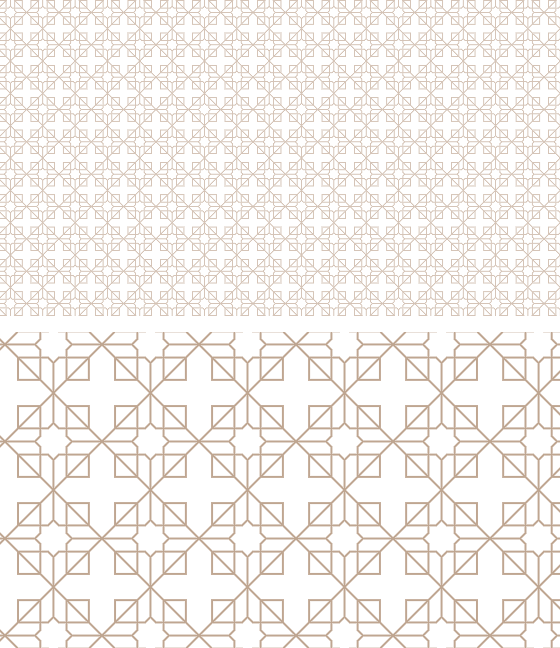
Top, the full canvas; bottom, a detail of the centre.
Write a Shadertoy shader that draws this pattern.

```glsl
// Tan line lattice of eight-pointed stars, split squares and white crosses.

// Box-filtered coverage of a stroke at distance d from its centre line.
float strokeCoverage(float d, float halfWidth, float pixel) {
    float overlap = min(d + 0.5 * pixel, halfWidth) - max(d - 0.5 * pixel, -halfWidth);
    return clamp(overlap / pixel, 0.0, 1.0);
}

// Distance to the nearest line of one cell, star at its centre.
float latticeDistance(vec2 p) {
    // Fold the cell into one octant.
    vec2 q = abs(fract(p + 0.5) - 0.5);
    q = vec2(max(q.x, q.y), min(q.x, q.y));

    const float starHalf = 0.135;
    float tip = starHalf * sqrt(2.0);
    float slant = (q.x + q.y) * sqrt(0.5);

    // Star: outline of two crossed squares.
    float star = abs(min(q.x - starHalf, slant - starHalf));

    // Small square touching the star's diagonal point.
    vec2 m = abs(q - 0.25);
    float square = abs(max(m.x, m.y) - (0.25 - starHalf));

    // Long diagonal between the nodes on the cell edges.
    float diagonal = abs(slant - 0.5 * sqrt(0.5));

    // Spoke from the star's axis point out to the node.
    float spoke = length(vec2(max(tip - q.x, 0.0), q.y));

    return min(min(star, square), min(diagonal, spoke));
}

void mainImage(out vec4 fragColor, in vec2 fragCoord) {
    const float cellsDown = 9.77;
    float pixel = cellsDown / iResolution.y;
    vec2 p = (fragCoord - 0.5 * iResolution.xy) * pixel + vec2(0.335, 0.5);

    float ink = strokeCoverage(latticeDistance(p), 0.0102, pixel);
    vec3 color = mix(vec3(1.0), vec3(0.75, 0.65, 0.57), ink);
    fragColor = vec4(color, 1.0);
}
```
